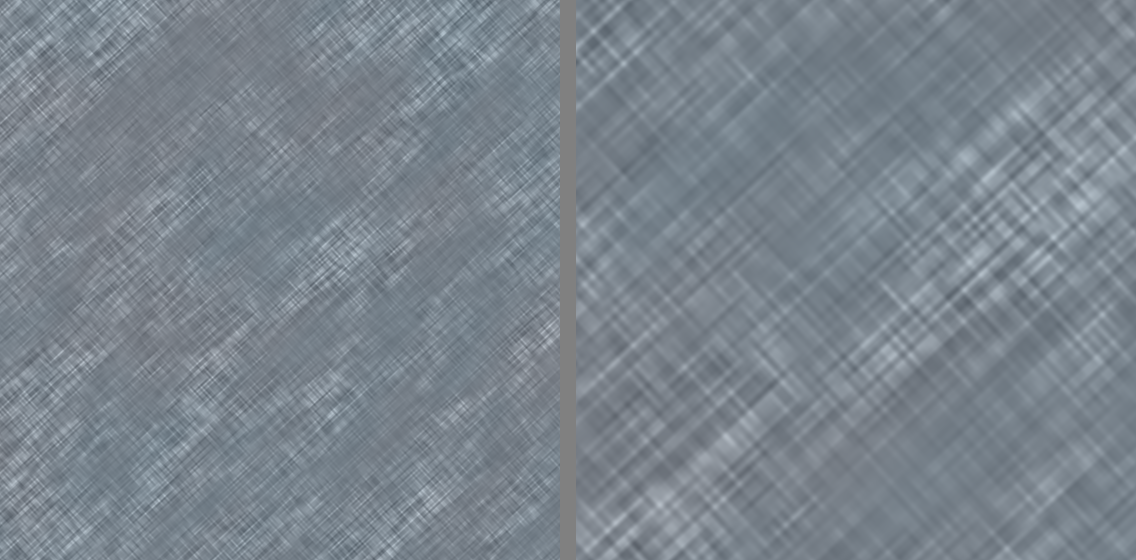
Left, the full canvas; right, a detail of the centre.
Give the GLSL for this texture, as a Shadertoy shader.

```glsl
const vec3 BASE_COLOR = vec3(0.456, 0.494, 0.530);
const vec3 HUE_DRIFT = vec3(-0.022, 0.007, 0.014);
const vec3 LIGHT_TINT = vec3(0.98, 1.0, 1.0);
const float HATCH_ANGLE = 0.75;              // radians above horizontal
const vec2 LONG_FIBRES = vec2(24.0, 300.0);  // cells along, across
const vec2 CROSS_FIBRES = vec2(42.0, 300.0);
const vec2 BROAD_STREAKS = vec2(17.0, 130.0);
const vec2 PATCH_SCALE = vec2(5.5, 11.0);
const float PATCH_LIFT = 0.052;
const float FLAT_CONTRAST = 0.045;
const float PATCH_CONTRAST = 0.165;
const float GLINT = 0.40;                    // extra weight of bright fibres
const float EDGE_ACTIVITY = 0.08;            // busier top and bottom

float hash(vec2 p) {
    vec3 q = fract(vec3(p.xyx) * 0.1031);
    q += dot(q, q.yzx + 33.33);
    return fract((q.x + q.y) * q.z);
}

// Smooth noise along one row, with its own random offset
float rowNoise(float x, float row) {
    x += 17.0 * hash(vec2(row, 71.0));
    float cell = floor(x);
    float t = smoothstep(0.0, 1.0, x - cell);
    return mix(hash(vec2(cell, row)), hash(vec2(cell + 1.0, row)), t);
}

// Staggered fibres, from -1 to 1
float fibres(vec2 p) {
    float row = floor(p.y);
    float t = smoothstep(0.0, 1.0, p.y - row);
    return 2.0 * mix(rowNoise(p.x, row), rowNoise(p.x, row + 1.0), t) - 1.0;
}

float valueNoise(vec2 p) {
    vec2 cell = floor(p);
    vec2 t = smoothstep(0.0, 1.0, p - cell);
    float low = mix(hash(cell), hash(cell + vec2(1, 0)), t.x);
    float high = mix(hash(cell + vec2(0, 1)), hash(cell + vec2(1, 1)), t.x);
    return mix(low, high, t.y);
}

// Worn patches stretched along the main direction
float patches(vec2 p) {
    float sum = 0.0;
    float weight = 0.44;
    for (int octave = 0; octave < 4; octave++) {
        sum += weight * valueNoise(p);
        p = p * 2.13 + vec2(19.7, 43.1);
        weight *= 0.64;
    }
    return sum;
}

void mainImage(out vec4 fragColor, in vec2 fragCoord) {
    vec2 uv = fragCoord / iResolution.y;
    float height = uv.y - 0.5;

    // Axes along and across the main hatch, shifted to positive cells
    vec2 along = vec2(cos(HATCH_ANGLE), sin(HATCH_ANGLE));
    vec2 across = vec2(-along.y, along.x);
    vec2 p = vec2(dot(uv, along), dot(uv, across)) + 3.0;

    // Where the surface is worn, and how strongly
    float wear = patches(p * PATCH_SCALE);
    wear += EDGE_ACTIVITY * smoothstep(0.28, 0.5, abs(height));
    float worn = smoothstep(0.30, 0.76, wear);

    // Two crossing sets of fibres over faint broader streaks
    float hatch = 0.60 * fibres(p * LONG_FIBRES)
                + 0.50 * fibres(p.yx * CROSS_FIBRES + 91.0)
                + 0.15 * fibres(p * BROAD_STREAKS + 37.0);
    hatch += GLINT * hatch * max(hatch, 0.0);

    float light = PATCH_LIFT * worn
                + hatch * mix(FLAT_CONTRAST, PATCH_CONTRAST, worn);

    // Slow drift between violet grey and blue grey
    float hue = valueNoise(uv * 5.0 + 7.0) - 0.5;
    hue += 0.5 * (valueNoise(p * PATCH_SCALE * 2.0 + 53.0) - 0.5);

    vec3 color = BASE_COLOR + HUE_DRIFT * hue + LIGHT_TINT * light;
    fragColor = vec4(clamp(color, 0.0, 1.0), 1.0);
}
```
